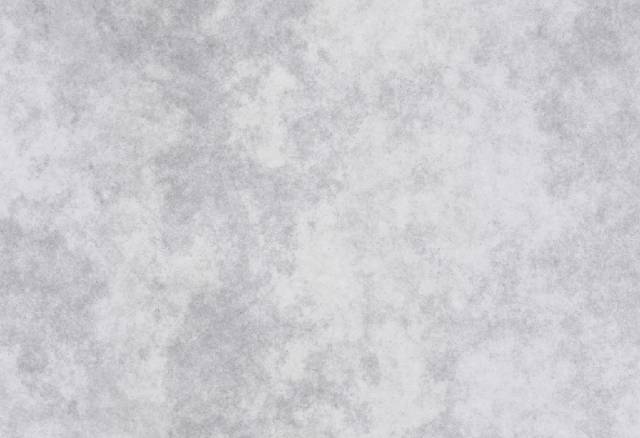
Write a Shadertoy shader that draws this texture.

```glsl
// Weathered pale grey concrete wall with ragged stains, hairline cracks and pits.

const float BASE_TONE = 0.798;      // mean brightness of the plaster
const float PATCH_CONTRAST = 0.066; // pale bloom against darker stain
const float FLAKE_CONTRAST = 0.036; // small crisp flakes
const float CLOUD_CONTRAST = 0.11;  // broad, soft variation
const float MOTTLE_CONTRAST = 0.15; // smudges
const float GRAIN_CONTRAST = 0.085; // sandy surface
const float CRACK_DEPTH = 0.045;
const float PIT_DEPTH = 0.085;
const float PATCH_SCALE = 5.0;      // features per canvas height
const float FLAKE_SCALE = 17.0;
const float CRACK_SCALE = 8.0;
const float PIT_SCALE = 170.0;
const vec3 WARM_TINT = vec3(0.000, 0.001, 0.005);
const vec3 COOL_TINT = vec3(-0.003, -0.002, 0.016);

float hash(vec2 p) {
    vec3 q = fract(vec3(p.xyx) * 0.1031);
    q += dot(q, q.yzx + 33.33);
    return fract((q.x + q.y) * q.z);
}

vec2 hash2(vec2 p) {
    return vec2(hash(p), hash(p + 57.3));
}

float noise(vec2 p) {
    vec2 i = floor(p), f = fract(p);
    f = f * f * (3.0 - 2.0 * f);
    return mix(mix(hash(i), hash(i + vec2(1, 0)), f.x),
               mix(hash(i + vec2(0, 1)), hash(i + vec2(1, 1)), f.x), f.y);
}

float fbm(vec2 p, int octaves, float gain) {
    float sum = 0.0, weight = 1.0, total = 0.0;
    for (int i = 0; i < octaves; i++) {
        sum += weight * noise(p);
        total += weight;
        weight *= gain;
        p = mat2(1.6, 1.2, -1.2, 1.6) * p + 17.7;
    }
    return sum / total;
}

// Soft elliptical stain, one at its centre
float stain(vec2 p, vec2 centre, vec2 size) {
    vec2 d = (p - centre) / size;
    return exp(-dot(d, d));
}

// Hairlines along the borders of warped cells
float cracks(vec2 p) {
    vec2 q = p * CRACK_SCALE;
    q += 0.9 * vec2(fbm(q * 1.9, 5, 0.6), fbm(q * 1.9 + 31.0, 5, 0.6));
    vec2 cell = floor(q);
    float nearest = 9.0, second = 9.0;
    for (int y = -1; y <= 1; y++)
        for (int x = -1; x <= 1; x++) {
            vec2 c = cell + vec2(x, y);
            float d = length(c + hash2(c) - q);
            second = min(second, max(nearest, d));
            nearest = min(nearest, d);
        }
    float line = 1.0 - smoothstep(0.004, 0.032, second - nearest);
    return line * smoothstep(0.45, 0.8, fbm(p * 9.0 + 8.0, 2, 0.6));
}

// Fine pores, jittered inside their cells
float pits(vec2 p, float density) {
    vec2 q = p * PIT_SCALE, cell = floor(q);
    float radius = mix(0.15, 0.38, hash(cell + 4.1));
    vec2 centre = 0.3 + 0.4 * hash2(cell + 9.7);
    float pore = 1.0 - smoothstep(radius * 0.4, radius + 0.15, length(fract(q) - centre));
    return pore * step(1.0 - density, hash(cell + 71.9)) * hash(cell + 23.0);
}

void mainImage(out vec4 fragColor, in vec2 fragCoord) {
    vec2 p = fragCoord / iResolution.y;
    float rightSide = smoothstep(0.65, 1.3, p.x);

    // Broad light and shade of the wall
    vec2 drift = p + 0.3 * (vec2(fbm(p * 5.0, 6, 0.6), fbm(p * 5.0 + 9.0, 6, 0.6)) - 0.5);
    float shade = 0.060 * stain(drift, vec2(0.10, 0.98), vec2(0.30, 0.22))
                + 0.042 * stain(drift, vec2(0.22, 0.50), vec2(0.20, 0.42))
                + 0.036 * stain(drift, vec2(0.49, 0.31), vec2(0.13, 0.10))
                + 0.036 * stain(drift, vec2(1.26, 0.84), vec2(0.22, 0.14))
                - 0.022 * stain(drift, vec2(0.78, 0.62), vec2(0.36, 0.40))
                - 0.024 * stain(drift, vec2(1.25, 0.18), vec2(0.40, 0.35));

    // Ragged pale patches and flakes, softer toward the right
    float field = fbm(p * vec2(1.1, 0.92) * PATCH_SCALE + 3.4, 8, 0.7);
    float softness = mix(0.055, 0.1, rightSide);
    float bloom = smoothstep(0.5 - softness, 0.5 + softness, field);
    float flakes = smoothstep(0.43, 0.57, fbm(p * FLAKE_SCALE + 63.0, 5, 0.7));
    float clouds = fbm(p * 2.3 + 41.0, 4, 0.5);
    float mottle = fbm(p * 38.0 + 5.0, 4, 0.8);
    float grain = 0.5 * noise(p * 175.0) + 0.5 * hash(floor(p * 350.0));

    float tone = BASE_TONE - shade;
    tone += PATCH_CONTRAST * mix(1.0, 0.75, rightSide) * (bloom - 0.5);
    tone += FLAKE_CONTRAST * mix(1.0, 0.7, rightSide) * (flakes - 0.5);
    tone += CLOUD_CONTRAST * (clouds - 0.5);
    tone += MOTTLE_CONTRAST * (mottle - 0.5);
    tone += GRAIN_CONTRAST * mix(1.15, 0.8, bloom) * (grain - 0.5);

    // Cracks, pores and a faint slanting trowel seam
    tone -= CRACK_DEPTH * cracks(p);
    tone -= PIT_DEPTH * pits(p, 0.05 + 2.0 * max(shade, 0.0));
    float seam = p.x - 0.99 + 0.21 * (p.y - 0.37) + 0.012 * (noise(p * 9.0) - 0.5);
    float seamFade = smoothstep(0.3, 0.6, p.y) * noise(p * 14.0);
    tone += 0.035 * seamFade * (1.0 - smoothstep(0.001, 0.009, abs(seam)));

    // Compress highlights, then tint pale centre warm and the rest cool
    tone = min(tone, 0.845 + 0.5 * (tone - 0.845));
    float warmth = bloom * (1.0 - rightSide) * smoothstep(0.15, 0.5, p.x);
    fragColor = vec4(tone + mix(COOL_TINT, WARM_TINT, warmth), 1.0);
}
```
